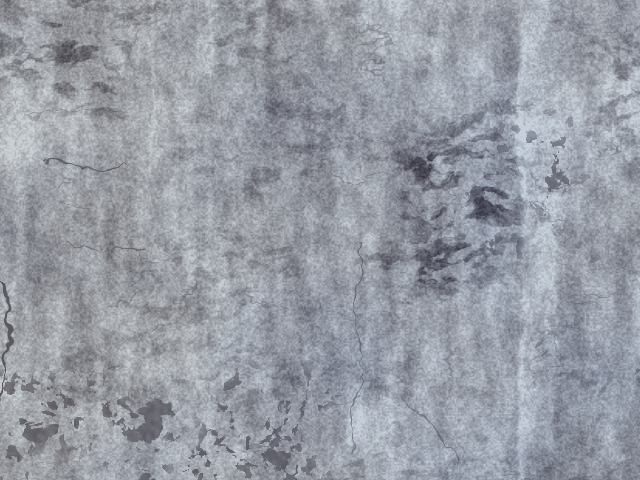
Write a WebGL 1 fragment shader that draws this texture.

```glsl
precision highp float;
// Weathered concrete wall: streaked plaster, dark stains, chips and hairline cracks.
uniform vec2 u_resolution;

#define BASE_TONE 0.775
#define BLOTCH 0.72
#define STREAK 0.52
#define MOTTLE 0.50
#define GRAIN 0.29
#define STAIN 0.46
#define CHIP_LEVEL 0.63
#define CRACK_WIDTH 0.0015
#define TINT 0.022
#define DARK_GREY vec3(0.31, 0.31, 0.36)
#define PALE_GREY vec3(0.70, 0.73, 0.77)

float hash(vec2 p) {
  vec3 q = fract(vec3(p.xyx) * 0.1031);
  q += dot(q, q.yzx + 33.33);
  return fract((q.x + q.y) * q.z);
}

float noise(vec2 p) {
  vec2 cell = floor(p), f = fract(p);
  f = f * f * (3.0 - 2.0 * f);
  return mix(mix(hash(cell), hash(cell + vec2(1, 0)), f.x),
             mix(hash(cell + vec2(0, 1)), hash(cell + vec2(1, 1)), f.x), f.y);
}

float fbm(vec2 p) {
  float sum = 0.0, weight = 0.516;
  for (int i = 0; i < 5; i++) {
    sum += weight * noise(p);
    p = mat2(1.98, 0.14, -0.14, 1.98) * p + 17.3;
    weight *= 0.5;
  }
  return sum;
}

// Soft elliptical region: 1 at the centre, 0 at the rim.
float region(vec2 p, vec2 centre, vec2 radius) {
  return 1.0 - smoothstep(0.2, 1.0, length((p - centre) / radius));
}

// Soft vertical strip between two x positions.
float strip(float x, float left, float right, float blur) {
  return smoothstep(left - blur, left + blur, x) *
         (1.0 - smoothstep(right - blur, right + blur, x));
}

// Broken dark line from a to b, in coordinates that are already warped.
float crack(vec2 p, vec2 a, vec2 b, float width) {
  vec2 ab = b - a;
  float along = clamp(dot(p - a, ab) / dot(ab, ab), 0.0, 1.0);
  float w = width * (0.2 + 1.4 * noise(p * 45.0));
  float soft = max(0.0013, 0.6 / u_resolution.y);
  return 1.0 - smoothstep(w - soft, w + soft, length(p - a - ab * along));
}

void main() {
  vec2 p = gl_FragCoord.xy / u_resolution.y;
  p.x *= 4.0 * u_resolution.y / (3.0 * u_resolution.x);
  vec2 warp = vec2(fbm(p * 9.0), fbm(p * 9.0 + 40.0)) - 0.5;
  vec2 fine = vec2(noise(p * 70.0), noise(p * 70.0 + 9.0)) - 0.5;
  vec2 bent = p + 0.075 * warp + 0.008 * fine;

  // Plaster: broad blotches, vertical run marks, mottling and sandy grain
  float tone = BASE_TONE;
  tone += BLOTCH * (fbm(p * vec2(5.0, 4.0) + 3.0) - 0.5);
  tone += STREAK * (fbm(p * vec2(48.0, 9.0) + 21.0) - 0.5);
  tone += MOTTLE * (fbm(p * vec2(30.0, 22.0) + 60.0) - 0.5);
  tone += GRAIN * (0.8 * noise(p * 160.0) + 1.2 * noise(p * 310.0) - 1.0);

  // Grime: many small horizontal scabs inside a few soft regions
  float grime = region(bent, vec2(0.98, 0.61), vec2(0.23, 0.25));
  grime += 0.7 * region(bent, vec2(0.86, 0.44), vec2(0.17, 0.10));
  grime += 0.5 * region(bent, vec2(0.12, 0.93), vec2(0.34, 0.22));
  grime += 0.5 * region(bent, vec2(1.33, 0.84), vec2(0.14, 0.24));
  grime += 0.35 * region(bent, vec2(0.22, 0.24), vec2(0.25, 0.13));
  float scabs = smoothstep(0.46, 0.66, fbm(bent * vec2(27.0, 58.0) + 5.0));
  tone -= STAIN * grime * (0.28 + 1.15 * scabs);
  float patches = smoothstep(0.48, 0.70, fbm(p * vec2(6.0, 9.0) + 80.0));
  tone -= 0.55 * STAIN * patches * scabs;

  // Pale vertical run with a dark drip beside it, and a thin pale seam
  float x = p.x + 0.035 * warp.x + 0.008 * fine.x;
  float worn = 0.6 + 0.8 * noise(p * vec2(30.0, 9.0));
  tone += 0.17 * worn * strip(x, 1.085, 1.16, 0.006);
  tone += 0.12 * worn * strip(x, 1.083, 1.096, 0.004);
  tone -= 0.17 * worn * strip(x, 1.03, 1.08, 0.022) * smoothstep(0.2, 0.6, p.y);
  tone -= 0.08 * strip(x, 1.18, 1.24, 0.03);
  tone += 0.14 * worn * strip(x, 0.318, 0.325, 0.003) * smoothstep(0.4, 0.7, p.y);

  // Small dark chips, denser low on the wall and to the right, and one larger scar
  float chipZone = smoothstep(0.42, 0.62, fbm(p * 5.5 + 33.0));
  chipZone *= max(smoothstep(0.80, 1.0, p.x) * (1.0 - smoothstep(0.6, 0.9, p.y)),
                  1.0 - smoothstep(0.15, 0.36, p.y));
  float chipField = fbm(bent * vec2(56.0, 44.0) + 12.0) + 0.04 * chipZone;
  float chips = smoothstep(CHIP_LEVEL, CHIP_LEVEL + 0.05, chipField) * chipZone;
  float scar = length((p - vec2(0.32, 0.115)) / vec2(0.036, 0.048));
  scar += 3.2 * (fbm(p * 34.0) - 0.5);
  chips = max(chips, 1.0 - smoothstep(0.65, 0.9, scar));
  tone = mix(tone, 0.25 * noise(p * 110.0), 0.85 * chips);

  // Long cracks, then faint hairlines along the ridges of a noise field
  float cracks = crack(bent, vec2(0.012, 0.43), vec2(0.035, 0.30), 2.0 * CRACK_WIDTH);
  cracks = max(cracks, crack(bent, vec2(0.035, 0.30), vec2(0.015, 0.17), 2.0 * CRACK_WIDTH));
  cracks = max(cracks, 0.9 * crack(bent, vec2(0.08, 0.655), vec2(0.27, 0.66), CRACK_WIDTH));
  cracks = max(cracks, 0.7 * crack(bent, vec2(0.13, 0.495), vec2(0.30, 0.475), CRACK_WIDTH));
  cracks = max(cracks, 0.7 * crack(bent, vec2(0.75, 0.50), vec2(0.74, 0.06), CRACK_WIDTH));
  cracks = max(cracks, 0.6 * crack(bent, vec2(0.85, 0.19), vec2(0.97, 0.03), CRACK_WIDTH));
  float ridge = 1.0 - smoothstep(0.004, 0.018, abs(fbm(p * vec2(9.0, 15.0) + 50.0) - 0.5));
  cracks = max(cracks, 0.35 * ridge * smoothstep(0.58, 0.76, noise(p * 13.0 + 7.0)));
  tone = mix(tone, 0.0, 0.9 * cracks);

  // Grey ramp, warmer at upper left and bluer at lower right
  float warmth = 0.75 - 1.0 * p.x + 0.6 * p.y + 2.0 * (fbm(p * 4.0 + 70.0) - 0.5);
  vec3 color = mix(DARK_GREY, PALE_GREY, clamp(tone, -0.2, 1.2));
  color += TINT * clamp(warmth, -1.0, 1.0) * vec3(0.5, 0.0, -1.0);
  gl_FragColor = vec4(color, 1.0);
}
```
